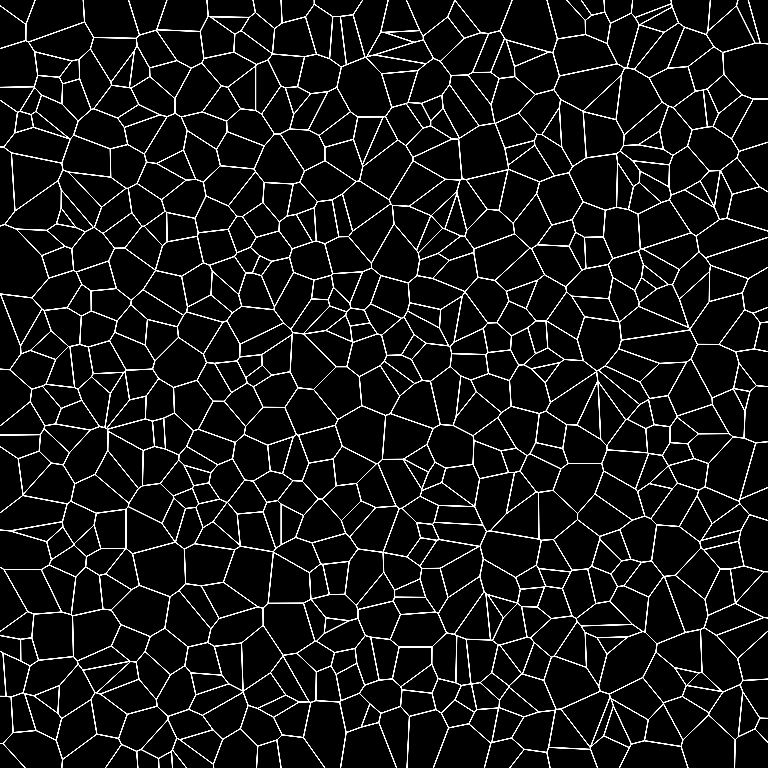
A Shadertoy shader for this pattern:

```glsl
// Thin white Voronoi cell borders around randomly scattered sites on black.

const float GRID = 9.0;           // blocks along each side of the canvas
const int SITES_PER_BLOCK = 8;

vec2 hash2(vec3 p) {
    vec2 s = vec2(dot(p, vec3(127.1, 311.7, 74.7)),
                  dot(p, vec3(269.5, 183.3, 246.1)));
    return fract(sin(s) * 43758.5453);
}

// Position of one site, in block units.
vec2 sitePosition(vec2 block, int index) {
    return block + hash2(vec3(block, float(index) + 1.0));
}

// Sites live only on the canvas, so the outermost cells stretch to its rim.
bool onCanvas(vec2 block) {
    return all(greaterThanEqual(block, vec2(0.0))) && all(lessThan(block, vec2(GRID)));
}

// Distance to the closest cell border, measured along the nearer axis.
float borderDistance(vec2 p) {
    vec2 home = floor(p);
    vec2 nearest = vec2(0.0);
    float best = 1e5;

    // First pass: the site that owns this point.
    for (int y = -1; y <= 1; y++)
    for (int x = -1; x <= 1; x++) {
        vec2 block = home + vec2(x, y);
        if (!onCanvas(block)) continue;
        for (int i = 0; i < SITES_PER_BLOCK; i++) {
            vec2 toSite = sitePosition(block, i) - p;
            float d = dot(toSite, toSite);
            if (d < best) {
                best = d;
                nearest = toSite;
            }
        }
    }

    // Second pass: the closest bisector between the owner and the others.
    float border = 1e5;
    for (int y = -1; y <= 1; y++)
    for (int x = -1; x <= 1; x++) {
        vec2 block = home + vec2(x, y);
        if (!onCanvas(block)) continue;
        for (int i = 0; i < SITES_PER_BLOCK; i++) {
            vec2 toSite = sitePosition(block, i) - p;
            vec2 gap = toSite - nearest;
            if (dot(gap, gap) < 1e-8) continue;
            vec2 normal = normalize(gap);
            float d = dot(0.5 * (toSite + nearest), normal);
            border = min(border, d / max(abs(normal.x), abs(normal.y)));
        }
    }
    return border;
}

void mainImage(out vec4 fragColor, in vec2 fragCoord) {
    float pixel = 1.0 / min(iResolution.x, iResolution.y);
    vec2 uv = fragCoord * pixel;

    // Crisp line with a narrow smoothed edge.
    float d = borderDistance(uv * GRID) / GRID;
    float halfWidth = 0.00098;
    float line = 1.0 - smoothstep(halfWidth - 0.2 * pixel, halfWidth + 0.2 * pixel, d);

    fragColor = vec4(vec3(line), 1.0);
}
```
